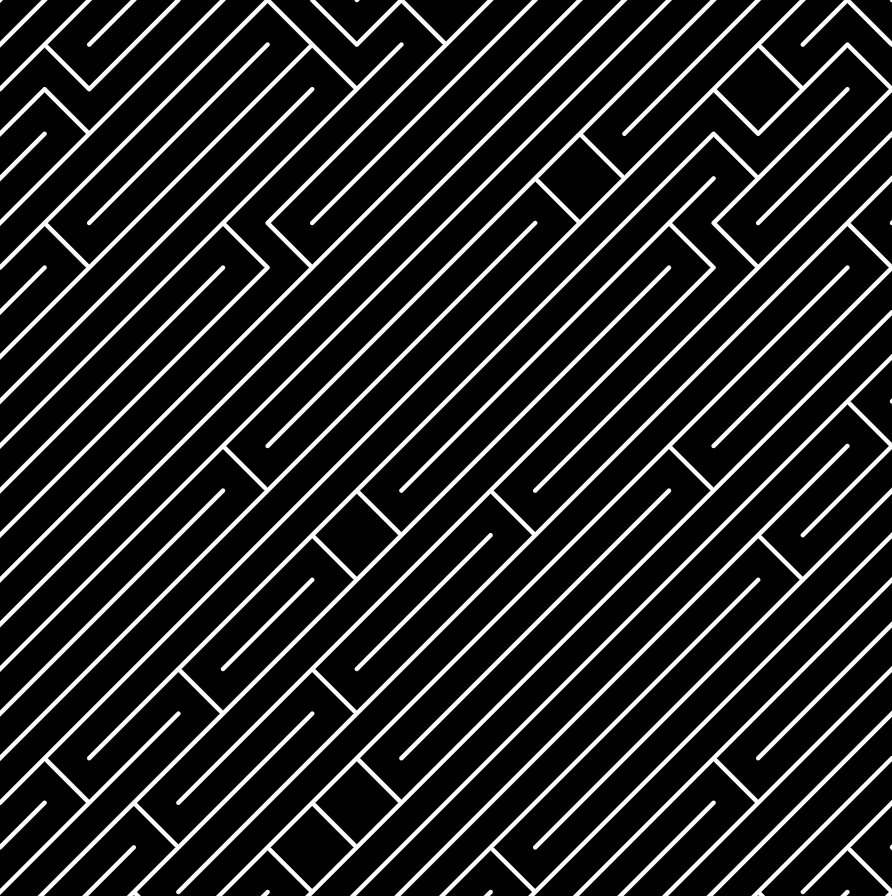
This pattern is drawn by a Shadertoy shader. Its source:

```glsl
// Diagonal maze: thin white round-capped strokes on black, mostly rising to the right.

const float CELLS_ACROSS = 20.0;
const float HALF_WIDTH = 0.0495;    // stroke half width, in cells
const float FALLING_SHARE = 0.095;  // share of cells whose stroke falls to the right
const vec3 BACKGROUND = vec3(0.0);
const vec3 STROKE = vec3(0.99);

float hash(vec2 p) {
    return fract(sin(dot(p, vec2(127.1, 311.7))) * 43758.5453);
}

float segmentDistance(vec2 p, vec2 a, vec2 b) {
    vec2 pa = p - a, ba = b - a;
    float t = clamp(dot(pa, ba) / dot(ba, ba), 0.0, 1.0);
    return length(pa - ba * t);
}

// Distance to the one diagonal of a cell; y runs downward.
float cellDistance(vec2 p, vec2 cell, float fallingShare) {
    float falling = step(hash(cell + 3.0), fallingShare);
    vec2 start = cell + vec2(0.0, 1.0 - falling);
    vec2 end = cell + vec2(1.0, falling);
    return segmentDistance(p, start, end);
}

// Nearest stroke, with neighbours included so that round caps cross cell borders.
float mazeDistance(vec2 p, float fallingShare) {
    float nearest = 1e3;
    for (int y = -1; y <= 1; y++)
        for (int x = -1; x <= 1; x++) {
            vec2 cell = floor(p) + vec2(x, y);
            nearest = min(nearest, cellDistance(p, cell, fallingShare));
        }
    return nearest;
}

void mainImage(out vec4 fragColor, in vec2 fragCoord) {
    // Square cells, counted from the top left corner
    float pixel = CELLS_ACROSS / iResolution.x;
    vec2 p = vec2(fragCoord.x, iResolution.y - fragCoord.y) * pixel;

    // Edge ramp one pixel wide
    float d = mazeDistance(p, FALLING_SHARE);
    float coverage = clamp(0.5 + (HALF_WIDTH - d) / pixel, 0.0, 1.0);
    fragColor = vec4(mix(BACKGROUND, STROKE, coverage), 1.0);
}
```
